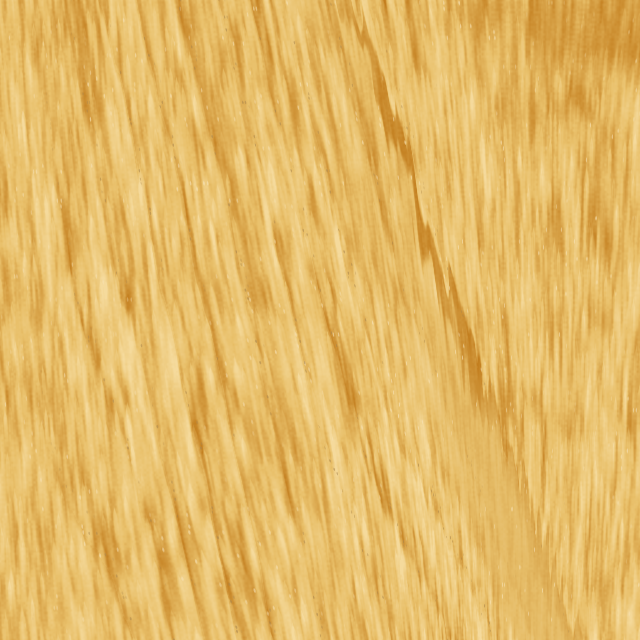
Give the GLSL for this texture, as a WebGL 2 fragment shader.

```glsl
#version 300 es
precision highp float;
// Pale golden wood: fine stretched noise and pointed splinters make the
// near-vertical fibres, slanted growth rings cross them with torn edges, and
// one dark split runs down the right side below a soft brown, mottled corner.
uniform vec2 u_resolution;
out vec4 fragColor;

float hash(vec2 p) {
    return fract(sin(dot(p, vec2(127.1, 311.7))) * 43758.5453);
}

float noise(vec2 p) {
    vec2 i = floor(p), f = fract(p);
    f = f * f * (3.0 - 2.0 * f);
    return mix(mix(hash(i), hash(i + vec2(1, 0)), f.x),
               mix(hash(i + vec2(0, 1)), hash(i + vec2(1, 1)), f.x), f.y);
}

// Noise centred on zero
float vary(vec2 p) { return noise(p) - 0.5; }

// Soft round spot
float spot(vec2 p, vec2 centre, vec2 size) {
    vec2 d = (p - centre) / size;
    return exp(-dot(d, d));
}

// Light strokes with a pointed upper tip, fading downwards
float splinters(vec2 p, vec2 cells) {
    float column = floor(p.x * cells.x);
    float along = p.y * cells.y + 10.0 * hash(vec2(column, 2.0));
    float side = abs(fract(p.x * cells.x) - 0.5), f = fract(along);
    float halfWidth = 0.45 * smoothstep(0.0, 0.35, f);
    float shape = 1.0 - smoothstep(halfWidth - 0.25, halfWidth + 0.05, side);
    float strength = hash(vec2(column, floor(along)));
    return shape * smoothstep(0.0, 0.06, f) * (1.0 - f) * strength * strength;
}

// Short thin dashes scattered along the fibres
float dashes(vec2 p, vec2 cells, float share) {
    vec2 q = p * cells, id = floor(q), f = fract(q) - 0.5;
    f.x += 0.4 * (hash(id + 7.3) - 0.5);
    float shape = 1.0 - smoothstep(0.1, 0.4, length(f * vec2(1.0, 0.7)));
    return shape * step(1.0 - share, hash(id));
}

void main() {
    vec2 p = gl_FragCoord.xy / u_resolution;
    float x = p.x, t = 1.0 - p.y;   // t runs downwards

    // Fibre coordinates: lean changes across the board
    float lean = 0.07 + 0.1 * spot(p, vec2(0.5, p.y), vec2(0.25, 1.0))
               - 0.12 * smoothstep(0.6, 1.0, x);
    float u = x - lean * t + 0.008 * vary(vec2(x * 6.0, t * 5.0));
    vec2 fibre = vec2(u, t);

    // Fibres tear the ring edges up and down
    float tear = vary(fibre * vec2(110.0, 7.0)) + 0.6 * vary(fibre * vec2(210.0, 13.0));
    float torn = t + 0.09 * tear;

    // Dark split and the smooth strip to its left
    float d = x - 0.555 - 0.35 * torn - 0.022 * vary(vec2(t * 8.0, 3.0));
    float right = smoothstep(-0.01, 0.04, d);
    float width = 0.022 + 0.03 * smoothstep(0.05, 0.35, t) * noise(vec2(t * 7.0, 9.0));
    float split = smoothstep(-width, -0.6 * width, d) * (1.0 - smoothstep(-0.006, 0.003, d));
    split *= 0.3 + 0.7 * smoothstep(-0.1, 0.15, t) * (1.0 - smoothstep(0.58, 0.72, t));
    float lip = smoothstep(-0.004, 0.004, d) * (1.0 - smoothstep(0.004, 0.025, d));
    float strip = smoothstep(-0.15, -0.05, d) * (1.0 - smoothstep(-0.01, 0.0, d));
    strip *= 0.25 + 0.75 * smoothstep(0.35, 0.75, t);

    // Fibre streaks at four widths, then splinters at two
    float streaks = 0.5 * vary(fibre * vec2(30.0, 3.0))
                  + 1.0 * vary(fibre * vec2(75.0, 7.0) + 17.0)
                  + 1.4 * vary(fibre * vec2(140.0, 13.0) + 31.0)
                  + 1.3 * vary(fibre * vec2(240.0, 24.0) + 53.0);
    streaks += 1.3 * splinters(fibre, vec2(75.0, 9.0))
             + 1.1 * splinters(fibre + 0.31, vec2(125.0, 15.0)) - 0.24;
    float tone = 0.1 + streaks * (1.0 - 0.6 * strip);

    // Growth rings: slow rise to a light ridge, then a sharp dark edge
    float slant = mix(0.1, 0.23, smoothstep(0.0, 0.25, x)) + 0.11 * smoothstep(0.45, 0.8, x);
    float s = x - slant * (t + 0.35 * (torn - t)) - 0.008 * vary(vec2(t * 7.0, x * 5.0));
    float phase = s * 17.0 + 0.9 * noise(vec2(s * 9.0, t * 1.2));
    float saw = fract(phase);
    float ring = pow(saw, 1.6) * (1.0 - smoothstep(0.93, 1.0, saw)) - 0.32;
    float ringShare = smoothstep(0.0, 0.2, x) * (1.0 - 0.85 * right) * (1.0 - 0.7 * strip);
    tone += ring * ringShare * (0.4 + 0.8 * hash(vec2(floor(phase), 4.0)));

    // Narrow shadow lines beside rings, and thin long lines between them
    float line = smoothstep(0.0, 0.04, saw) * (1.0 - smoothstep(0.06, 0.2, saw));
    tone -= 0.9 * line * ringShare * noise(vec2(floor(phase) * 3.7, t * 4.0));
    tone += ringShare * (0.8 * vary(vec2(s * 75.0, t * 2.5))
                       + 0.8 * vary(vec2(s * 150.0, t * 5.0)));

    // Torn mottling right of the split
    vec2 mottle = vec2(u - 0.3 * torn, torn);
    tone += right * (1.0 * vary(mottle * vec2(26.0, 12.0)) + 0.7 * tear);

    // Broad shading, light lip, split and brown corner
    tone += 0.3 * vary(p * vec2(5.0, 3.0) + 11.0) - 0.2 * strip;
    tone = mix(tone + 0.5 * lip, -1.8 + 0.4 * streaks, 0.9 * split);
    vec2 q = p + vec2(0.0, 0.05 * tear);
    float brown = 1.1 * spot(q, vec2(0.98, 0.97), vec2(0.16, 0.1))
                + 0.9 * spot(q, vec2(0.75, 0.99), vec2(0.045, 0.045))
                + 0.9 * spot(q, vec2(0.91, 0.835), vec2(0.025, 0.025))
                + 0.5 * spot(q, vec2(0.8, 0.82), vec2(0.05, 0.07));
    tone = mix(tone, -1.6 + 0.5 * streaks, min(brown, 0.85));

    // Fine surface grain
    tone += 0.35 * vary(p * 260.0);

    // Tone to colour: brown gold, gold, cream
    tone = clamp(tone, -2.1, 1.7);
    vec3 colour = vec3(0.912, 0.752, 0.415)
                + max(tone, 0.0) * vec3(0.028, 0.06, 0.115)
                + min(tone, 0.0) * vec3(0.07, 0.122, 0.14);

    // Duller strip, pale flecks and small grey pores
    colour = mix(colour, vec3(0.87, 0.7, 0.37), 0.35 * strip);
    float fleck = dashes(fibre, vec2(210.0, 110.0), 0.03) * noise(p * 14.0);
    float pore = dashes(fibre + 0.37, vec2(220.0, 150.0), 0.1) * line * ringShare;
    colour = mix(colour, vec3(0.97, 0.89, 0.72), 0.7 * fleck);
    colour = mix(colour, vec3(0.66, 0.52, 0.3), 0.55 * pore);
    fragColor = vec4(colour, 1.0);
}
```
